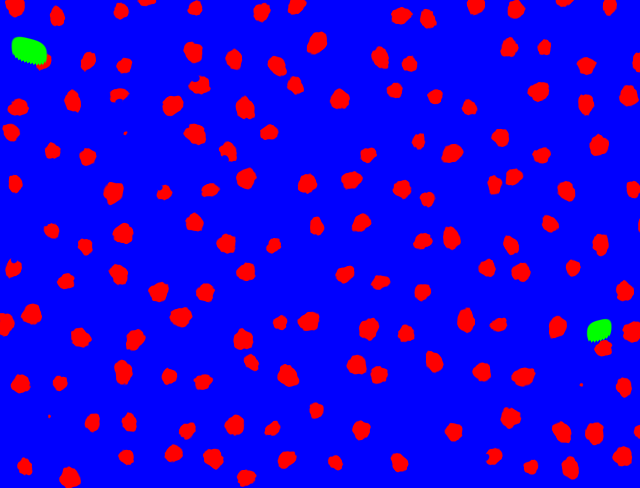
Give the GLSL for this pattern, as a WebGL 1 fragment shader.

```glsl
precision highp float;
// Scattered ragged red grains on a flat blue ground, with two green toothed patches.

uniform vec2 u_resolution;

const vec3 BLUE = vec3(0.0, 0.0, 1.0);
const vec3 RED = vec3(1.0, 0.0, 0.0);
const vec3 GREEN = vec3(0.0, 1.0, 0.0);

const float CELL = 0.094;       // grid spacing, in canvas heights
const float KEEP = 0.85;        // share of cells holding a grain
const float SPECK = 0.88;       // cells from KEEP to here hold a tiny speck
const float RADIUS = 0.0182;    // mean grain radius
const float JITTER = 0.62;
const float FAR = 1.0;

float hash(vec2 p) {
  return fract(sin(dot(p, vec2(127.1, 311.7))) * 43758.5453);
}

vec2 hash2(vec2 p) {
  return vec2(hash(p), hash(p + 37.3));
}

float valueNoise(vec2 p) {
  vec2 i = floor(p);
  vec2 f = fract(p);
  f = f * f * (3.0 - 2.0 * f);
  float low = mix(hash(i), hash(i + vec2(1.0, 0.0)), f.x);
  float high = mix(hash(i + vec2(0.0, 1.0)), hash(i + vec2(1.0, 1.0)), f.x);
  return mix(low, high, f.y);
}

vec2 rotate(vec2 p, float angle) {
  float c = cos(angle);
  float s = sin(angle);
  return vec2(c * p.x + s * p.y, c * p.y - s * p.x);
}

// Approximate distance to a lumpy ellipse, sometimes with a bite in its rim
float grainDistance(vec2 p, float radius, vec2 seed) {
  float stretch = sqrt(mix(1.0, 1.42, hash(seed + 5.1)));
  vec2 q = rotate(p, mix(0.2, 2.4, hash(seed + 9.7)));
  q *= vec2(1.0 / stretch, stretch) / radius;
  float a = atan(q.y, q.x);
  vec2 phase = 6.2832 * hash2(seed + 2.9);
  float rim = 1.0 + 0.06 * sin(3.0 * a + phase.x) + 0.04 * sin(5.0 * a + phase.y);
  rim += 0.16 * (valueNoise(q * 3.5 + seed * 7.0) - 0.5);
  float d = (length(q) - rim) * radius;
  if (hash(seed + 14.3) > 0.93) {
    vec2 biteCentre = rotate(vec2(0.95, 0.0), phase.x);
    d = max(d, (0.42 - length(q - biteCentre)) * radius);
  }
  return d;
}

vec2 patchCentre(float k) {
  return mix(vec2(0.06, 0.895), vec2(1.228, 0.322), k);
}

// Rounded, sheared block with fine vertical teeth on the lower side
float patchDistance(vec2 p, float k) {
  vec2 halfSize = mix(vec2(0.036, 0.026), vec2(0.025, 0.022), k);
  p.y += mix(0.25, -0.25, k) * p.x;
  float tooth = abs(fract(p.x / 0.0062) - 0.5);
  p.y -= 0.008 * tooth * step(p.y, 0.0);
  vec2 q = abs(p / halfSize);
  float norm = pow(q.x * q.x * q.x + q.y * q.y * q.y, 1.0 / 3.0);
  return (norm - 1.0) * halfSize.y;
}

// Nearest grain over a staggered, jittered grid
float scatterDistance(vec2 uv) {
  vec2 p = uv / CELL;
  float nearest = FAR;
  for (int j = -1; j <= 1; j++) {
    float row = floor(p.y) + float(j);
    float shift = 0.5 * mod(row, 2.0);
    for (int i = -1; i <= 1; i++) {
      vec2 id = vec2(floor(p.x - shift) + float(i), row);
      vec2 centre = id + vec2(shift, 0.0) + 0.5 + JITTER * (hash2(id + 3.7) - 0.5);
      centre *= CELL;
      float pick = hash(id + 21.9);
      float radius = RADIUS * mix(0.8, 1.2, hash(id + 11.3));
      if (pick > KEEP) radius *= 0.2;
      float clearance = min(distance(centre, patchCentre(0.0)), distance(centre, patchCentre(1.0)));
      if (pick < SPECK && clearance > 0.07) {
        nearest = min(nearest, grainDistance(uv - centre, radius, id));
      }
    }
  }
  return nearest;
}

float coverage(float d, float softness) {
  return 1.0 - smoothstep(-softness, softness, d);
}

void main() {
  vec2 uv = gl_FragCoord.xy / u_resolution.y;
  float softness = 0.8 / u_resolution.y;
  float red = scatterDistance(uv);
  float green = FAR;

  // Each green patch half covers a small red grain
  for (int i = 0; i < 2; i++) {
    float k = float(i);
    vec2 p = uv - patchCentre(k);
    vec2 tail = mix(vec2(0.029, -0.02), vec2(0.009, -0.036), k);
    red = min(red, grainDistance(p - tail, 0.017, vec2(k, 4.0)));
    green = min(green, patchDistance(p, k));
  }

  vec3 color = mix(BLUE, RED, coverage(red, softness));
  color = mix(color, GREEN, coverage(green, softness));
  gl_FragColor = vec4(color, 1.0);
}
```
